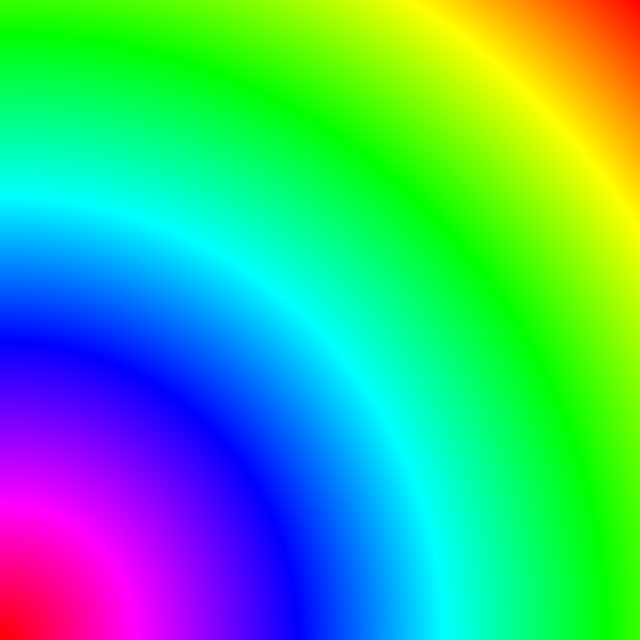
Reproduce this background procedurally as a Shadertoy shader.

```glsl
// Radial rainbow spreading from the lower left corner to the upper right.

// Linear rise from 0 at start to 1 at end, flat outside.
float ramp(float start, float end, float t) {
    return clamp((t - start) / (end - start), 0.0, 1.0);
}

// Hue stops: red 0, magenta .15, blue .33, cyan .49, green .67, yellow .84, red 1.
vec3 rainbow(float t) {
    float red   = 1.0 - ramp(0.15, 0.33, t) + ramp(0.67, 0.84, t);
    float green = ramp(0.33, 0.49, t) - ramp(0.84, 1.0, t);
    float blue  = ramp(0.0, 0.15, t) - ramp(0.49, 0.67, t);
    return vec3(red, green, blue);
}

void mainImage(out vec4 fragColor, in vec2 fragCoord) {
    vec2 uv = fragCoord / iResolution.xy;
    // Distance from the corner, reaching 1 at the far corner
    float radius = length(uv) / sqrt(2.0);
    fragColor = vec4(rainbow(radius), 1.0);
}
```
